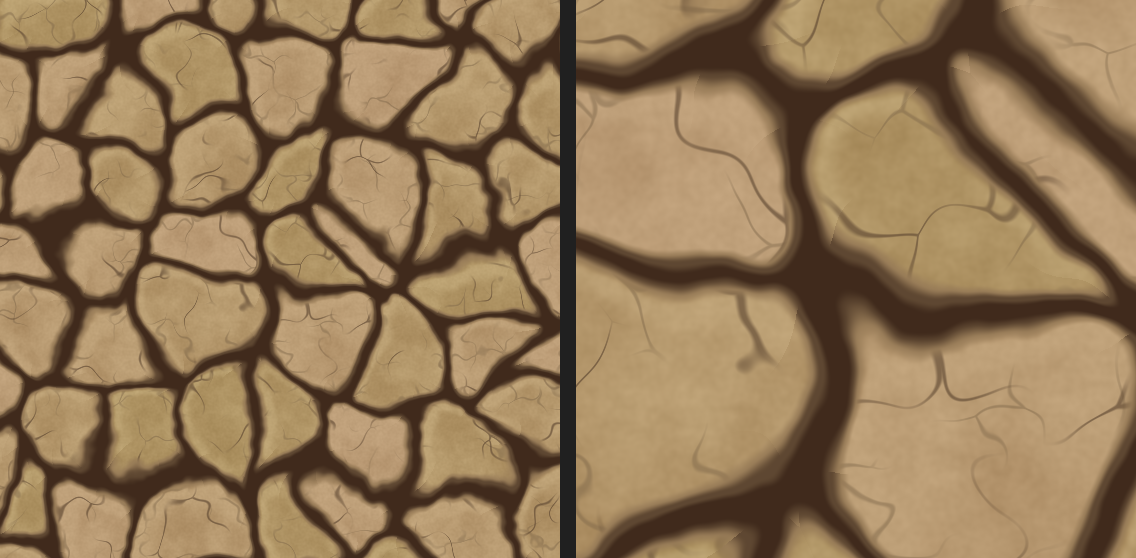
Left: the whole. Right: its middle third, enlarged.
A Shadertoy shader for this texture:

```glsl
// Dried, cracked earth: rounded clay plates split by deep dark fissures and hairlines.

const float PLATES_PER_HEIGHT = 6.6;
const vec2 SHADE_DIRECTION = vec2(0.6, -0.8);

const vec3 FISSURE_DEEP = vec3(0.25, 0.165, 0.11);
const vec3 FISSURE_WALL = vec3(0.37, 0.28, 0.195);
const vec3 PLATE_EDGE   = vec3(0.59, 0.48, 0.34);
const vec3 CLAY_SHADE   = vec3(0.665, 0.545, 0.375);
const vec3 CLAY_LIGHT   = vec3(0.745, 0.635, 0.465);

vec2 hash2(vec2 p) {
    vec3 q = fract(p.xyx * vec3(0.1031, 0.1030, 0.0973));
    q += dot(q, q.yzx + 33.33);
    return fract((q.xx + q.yz) * q.zy);
}

float cornerSlope(vec2 corner, vec2 offset) {
    float angle = 6.2832 * hash2(corner).x;
    return dot(vec2(cos(angle), sin(angle)), offset);
}

// Gradient noise, roughly -0.7 to 0.7
float noise(vec2 p) {
    vec2 i = floor(p), f = fract(p);
    vec2 u = f * f * f * (f * (f * 6.0 - 15.0) + 10.0);
    vec2 e = vec2(1.0, 0.0);
    return mix(mix(cornerSlope(i, f), cornerSlope(i + e, f - e), u.x),
               mix(cornerSlope(i + e.yx, f - e.yx), cornerSlope(i + 1.0, f - 1.0), u.x), u.y);
}

float fbm(vec2 p) {
    float sum = 0.0, amplitude = 0.6;
    for (int i = 0; i < 4; i++) {
        sum += amplitude * noise(p);
        p = mat2(1.6, 1.2, -1.2, 1.6) * p + 7.3;
        amplitude *= 0.55;
    }
    return sum;
}

vec2 warp(vec2 p, float scale, float amount) {
    return p + amount * vec2(noise(p * scale + 3.7), noise(p * scale + 41.2));
}

float smoothMin(float a, float b, float k) {
    float h = max(k - abs(a - b), 0.0) / k;
    return min(a, b) - 0.25 * h * h * k;
}

vec2 cellPoint(vec2 cell, float jitter) {
    return 0.5 + jitter * (hash2(cell + 19.0) - 0.5);
}

// Voronoi plates: x = rounded border distance, y = plate hash, zw = border normal
vec4 plates(vec2 p, float jitter, float rounding) {
    vec2 cell = floor(p), f = fract(p);
    vec2 nearestCell = vec2(0.0), nearest = vec2(9.0);
    for (int y = -1; y <= 1; y++)
    for (int x = -1; x <= 1; x++) {
        vec2 g = vec2(x, y);
        vec2 r = g + cellPoint(cell + g, jitter) - f;
        if (dot(r, r) < dot(nearest, nearest)) { nearest = r; nearestCell = g; }
    }
    float border = 2.0, hardBorder = 2.0;
    vec2 normal = vec2(0.0);
    for (int y = -2; y <= 2; y++)
    for (int x = -2; x <= 2; x++) {
        if (x == 0 && y == 0) continue;
        vec2 g = nearestCell + vec2(x, y);
        vec2 r = g + cellPoint(cell + g, jitter) - f;
        vec2 n = normalize(r - nearest);
        float d = dot(0.5 * (r + nearest), n);
        border = smoothMin(border, d, rounding);
        if (d < hardBorder) { hardBorder = d; normal = n; }
    }
    return vec4(border, hash2(cell + nearestCell).y, normal);
}

// Thin broken cracks that widen toward the plate border
float hairlines(vec2 p, float scale, float plateDepth, float pixel) {
    vec2 q = warp(p * scale, 2.3, 0.4);
    float d = plates(q, 0.95, 0.01).x / scale;
    float broken = smoothstep(-0.12, 0.3, noise(p * 2.1 + 60.0 + scale));
    float width = 0.007 + 0.017 * smoothstep(0.26, 0.04, plateDepth);
    return broken * (1.0 - smoothstep(0.2 * width, width + pixel, d));
}

vec3 clay(vec2 p, float plateHash, float depth, float facing) {
    float mottle = 0.5 + 0.75 * fbm(p * 1.7) + 0.35 * (plateHash - 0.5);
    float rim = smoothstep(0.08, 0.13, depth) * smoothstep(0.25, 0.13, depth);
    mottle += rim * (0.22 - 0.28 * facing);
    vec3 color = mix(CLAY_SHADE, CLAY_LIGHT, smoothstep(0.1, 0.9, mottle));
    color += (plateHash - 0.5) * vec3(0.015, -0.01, 0.035);
    return color + 0.035 * fbm(p * 9.0) + 0.02 * noise(p * 31.0);
}

void mainImage(out vec4 fragColor, in vec2 fragCoord) {
    vec2 p = fragCoord / iResolution.y * PLATES_PER_HEIGHT + 4.0;
    float pixel = PLATES_PER_HEIGHT / iResolution.y;

    vec2 bent = warp(warp(p, 1.0, 0.42), 3.6, 0.07);
    vec4 plate = plates(bent, 0.88, 0.17);
    float facing = dot(plate.zw, SHADE_DIRECTION);
    float depth = plate.x + 0.022 * noise(p * 1.6 + 11.0) + 0.012 * noise(p * 9.0);
    float wallDepth = depth - 0.012 * facing;

    // Plate surface with fine cracks
    vec3 color = clay(p, plate.y, depth, facing);
    float faint = hairlines(p, 1.9, depth, pixel);
    float strong = hairlines(p + 17.0, 1.25, depth, pixel);
    color = mix(color, PLATE_EDGE * 0.82, 0.45 * faint);
    color = mix(color, FISSURE_WALL, 0.65 * strong);

    // Sloping edge, wall and dark floor of the fissures
    color = mix(PLATE_EDGE, color, smoothstep(0.07, 0.115, wallDepth));
    color = mix(FISSURE_WALL, color, smoothstep(0.048, 0.082, wallDepth));
    color = mix(FISSURE_DEEP, color, smoothstep(0.018, 0.045 + pixel, depth));

    fragColor = vec4(color, 1.0);
}
```
